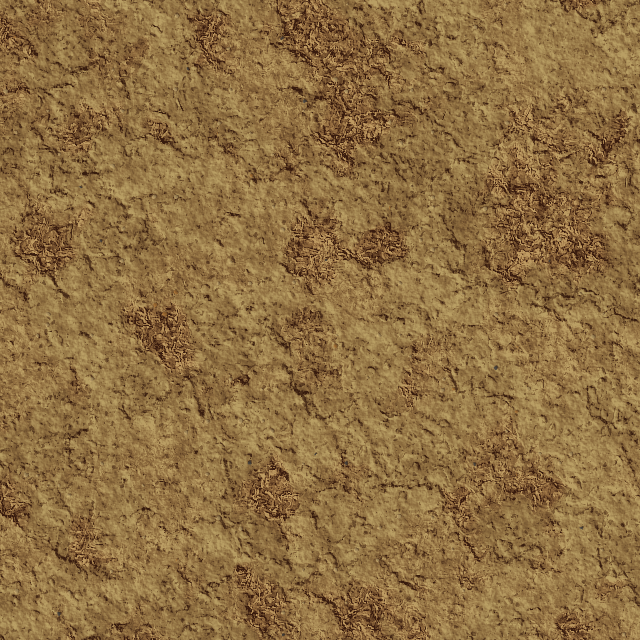
Write a Shadertoy shader that draws this texture.

```glsl
// Dry, sunlit earth: crusty clods and crumbs, gravelly hollows and scattered pebbles.

const vec3 DARK_SOIL  = vec3(0.26, 0.15, 0.08);
const vec3 MID_SOIL   = vec3(0.56, 0.43, 0.25);
const vec3 LIGHT_SOIL = vec3(0.70, 0.59, 0.37);
const vec3 CREAM_STONE = vec3(0.76, 0.65, 0.43);
const vec3 RUST_STONE  = vec3(0.66, 0.45, 0.21);
const vec3 SLATE_STONE = vec3(0.27, 0.26, 0.25);

const vec2 LIGHT_DIR = vec2(-0.8, -0.6);
const float LIGHT_STEP = 0.0022;    // distance over which slopes are measured
const float CRUST_SCALE = 12.0;
const float LUMP_SCALE = 20.0;
const float CRUMB_SCALE = 46.0;
const float GRAVEL_SCALE = 165.0;
const float PEBBLE_SCALE = 60.0;
const float PEBBLE_SHARE = 0.04;
const float BASE_TONE = 0.600;      // tone is the red level of the soil
const float RELIEF_GAIN = 0.16;

float hash(vec2 c) {
    vec3 q = fract(c.xyx * 0.1031);
    q += dot(q, q.yzx + 33.33);
    return fract((q.x + q.y) * q.z);
}

vec2 hash2(vec2 c) {
    return vec2(hash(c), hash(c + vec2(71.0, 113.0)));
}

float noise(vec2 p) {
    vec2 c = floor(p), f = fract(p);
    f = f * f * (3.0 - 2.0 * f);
    return mix(mix(hash(c), hash(c + vec2(1, 0)), f.x),
               mix(hash(c + vec2(0, 1)), hash(c + vec2(1, 1)), f.x), f.y);
}

float fbm(vec2 p) {
    float sum = 0.0, weight = 0.5;
    for (int i = 0; i < 5; i++) {
        p = mat2(1.6, 1.2, -1.2, 1.6) * p + 17.3;
        sum += weight * noise(p * 0.5);
        weight *= 0.5;
    }
    return sum / 0.97;
}

// Squared distance to the nearest cell centre, and a random value of that cell.
vec2 cells(vec2 p) {
    vec2 nearest = vec2(9.0, 0.0);
    for (int j = -1; j <= 1; j++)
    for (int i = -1; i <= 1; i++) {
        vec2 c = floor(p) + vec2(i, j);
        vec2 d = c + 0.05 + 0.9 * hash2(c) - p;
        float d2 = dot(d, d);
        if (d2 < nearest.x) nearest = vec2(d2, hash(c + 37.0));
    }
    return nearest;
}

// Ground height; also yields crust cover, gravel cover and the local grain.
float ground(vec2 p, out float crust, out float gravel, out vec2 grain) {
    vec2 warp = vec2(fbm(p * 34.0 + 3.0), fbm(p * 34.0 + 41.0)) - 0.5;
    vec2 q = p + 0.055 * warp;
    crust = smoothstep(0.38, 0.54, fbm(q * CRUST_SCALE + 5.0));
    gravel = (1.0 - 0.7 * crust) * smoothstep(0.40, 0.66, fbm(q * 12.0 + 60.0));
    grain = cells(p * GRAVEL_SCALE + 12.0 * warp.yx);

    // Broad rounded lumps, then sparse crumbs, thickest around the hollows
    float lump = max(0.0, 1.0 - 1.5 * cells(q * LUMP_SCALE + 20.0).x);
    float lumpiness = smoothstep(0.3, 0.75, noise(p * 11.0 + 90.0));
    vec2 crumb = cells((p + 0.03 * warp) * CRUMB_SCALE + 130.0);
    float crumbSize = 0.16 * smoothstep(0.40 + 0.3 * crust, 1.0, crumb.y) + 0.005;
    float h = 0.006 * crust + 0.008 * lump * lumpiness;
    h += 0.012 * max(0.0, 1.0 - crumb.x / crumbSize) * sqrt(crumbSize);
    h += 0.011 * fbm(p * 75.0 + 11.0) + 0.0010 * noise(p.yx * 230.0 + p);
    return h + 0.0034 * gravel * max(0.0, 1.0 - 2.0 * grain.x) * grain.y;
}

// Lays loose pebbles, each with a short cast shadow, over the soil.
vec3 addPebbles(vec3 soil, vec2 p, float pixel) {
    vec2 q = p * PEBBLE_SCALE;
    vec2 c = floor(q);
    if (hash(c + 7.0) > PEBBLE_SHARE) return soil;
    vec2 d = q - c - 0.4 - 0.2 * hash2(c + 19.0);
    float kind = hash(c + 53.0);
    float radius = mix(0.08, 0.21, hash(c + 29.0));
    float edge = 0.7 * pixel * PEBBLE_SCALE;
    d += 0.14 * (vec2(noise(q * 6.0), noise(q * 6.0 + 31.0)) - 0.5);
    float shadow = 1.0 - smoothstep(radius - edge, radius + edge, length(d + 0.09 * LIGHT_DIR));
    float cover = 1.0 - smoothstep(radius - edge, radius + edge, length(d));
    vec3 stone = kind < 0.8 ? CREAM_STONE : kind < 0.92 ? RUST_STONE : SLATE_STONE;
    stone *= 0.92 + 0.2 * dot(d, LIGHT_DIR) / radius;
    return mix(mix(soil, DARK_SOIL, 0.65 * shadow), stone, 0.85 * cover);
}

void mainImage(out vec4 fragColor, in vec2 fragCoord) {
    vec2 p = fragCoord / iResolution.y;
    vec2 side = vec2(-LIGHT_DIR.y, LIGHT_DIR.x);
    float crust, gravel, crustNear, gravelNear;
    vec2 grain, grainNear;
    float h = ground(p, crust, gravel, grain);
    float hNear = ground(p + LIGHT_DIR * LIGHT_STEP, crustNear, gravelNear, grainNear);
    float hSide = ground(p + side * LIGHT_STEP, crustNear, gravelNear, grainNear);

    // Sun on the slopes, with deeper shade behind and beside steep edges
    float slope = (h - hNear) / LIGHT_STEP;
    float sideSlope = (h - hSide) / LIGHT_STEP;
    float tone = BASE_TONE + RELIEF_GAIN * slope / (1.0 + 0.7 * abs(slope));
    tone -= 0.16 * smoothstep(0.45, 1.1, -slope);
    tone -= 0.14 * smoothstep(0.4, 1.1, -sideSlope);

    // Pale crust, dark hollows, mixed grains and ragged pits
    tone += 0.04 * (crust - 0.65) + 0.06 * (fbm(p * 6.0 + 77.0) - 0.5);
    tone += 0.20 * (fbm(p * 60.0 + 51.0) - 0.5);
    tone += gravel * (0.26 * (grain.y - 0.62) - 0.10 * smoothstep(0.12, 0.45, grain.x));
    tone += 0.09 * (noise(mat2(0.8, 0.6, -0.6, 0.8) * p * 310.0 + 9.0) - 0.5);
    vec2 ragged = vec2(noise(p * 260.0), noise(p * 260.0 + 43.0));
    vec2 pit = cells(p * 130.0 + 0.7 * ragged + 33.0);
    float pitSize = 0.22 * smoothstep(0.75 + 0.1 * crust, 1.0, pit.y) + 0.001;
    tone -= 0.18 * (1.0 - smoothstep(0.2, 1.0, pit.x / pitSize));

    // Tone to colour, redder in the gravel
    vec3 soil = mix(DARK_SOIL, MID_SOIL, clamp((tone - 0.26) / 0.30, -0.15, 1.0));
    soil = mix(soil, LIGHT_SOIL, clamp((tone - 0.56) / 0.14, 0.0, 1.2));
    soil *= mix(vec3(0.995, 1.005, 1.0), vec3(1.03, 0.98, 0.98), gravel);

    fragColor = vec4(addPebbles(soil, p, 1.0 / iResolution.y), 1.0);
}
```
